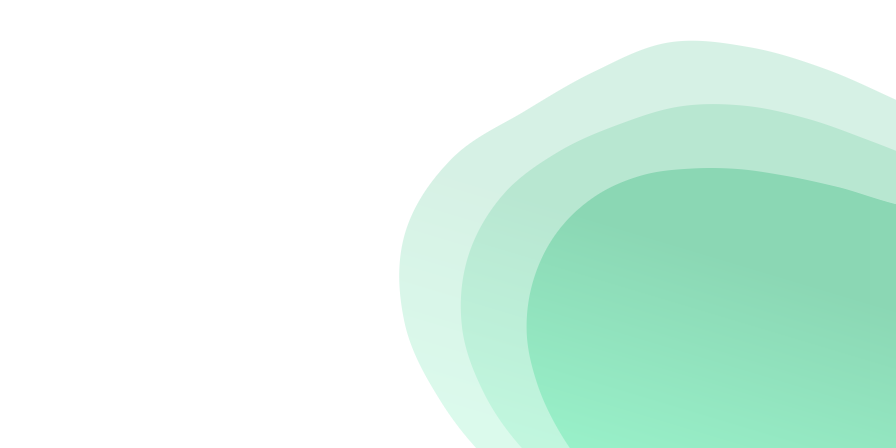
Give the GLSL for this background, as a Shadertoy shader.

```glsl
// Three nested translucent green blobs rise from the lower right over white.
// Each outline is a radius that varies smoothly with angle about one centre;
// the layers share a tilted gradient and are blended from outside to inside.

const vec3 PAPER = vec3(1.0);
const vec3 DEEP_GREEN = vec3(0.545, 0.843, 0.706);
const vec3 MINT = vec3(0.600, 0.945, 0.790);

// Lengths are in canvas heights, angles in degrees.
const vec2 CENTRE = vec2(1.615, 0.219);
const float FIRST_ANGLE = 25.0;
const float ANGLE_STEP = 15.0;
const float GRADIENT_TILT = 0.3;
const float GRADIENT_HIGH = 0.914;
const float GRADIENT_LOW = 0.367;
const vec3 LAYER_OPACITY = vec3(0.35, 0.40, 1.0);

// Radii of the outer, middle and inner blob at even angle steps.
const int KNOTS = 15;
const vec3 RADII[KNOTS] = vec3[KNOTS](
    vec3(0.833, 0.716, 0.633), vec3(0.734, 0.626, 0.505),
    vec3(0.679, 0.570, 0.444), vec3(0.667, 0.549, 0.413),
    vec3(0.678, 0.547, 0.405), vec3(0.697, 0.552, 0.411),
    vec3(0.685, 0.555, 0.430), vec3(0.694, 0.576, 0.447),
    vec3(0.742, 0.602, 0.455), vec3(0.757, 0.607, 0.452),
    vec3(0.715, 0.586, 0.441), vec3(0.643, 0.544, 0.423),
    vec3(0.581, 0.503, 0.410), vec3(0.529, 0.469, 0.406),
    vec3(0.490, 0.448, 0.409));

// Catmull-Rom interpolation of all three radii at once.
vec3 blobRadii(float angle) {
    float t = clamp((angle - FIRST_ANGLE) / ANGLE_STEP, 1.0, float(KNOTS - 2));
    int i = min(int(t), KNOTS - 3);
    float f = t - float(i);
    vec3 a = RADII[i - 1], b = RADII[i], c = RADII[i + 1], d = RADII[i + 2];
    return b + 0.5 * f * (c - a + f * (2.0 * a - 5.0 * b + 4.0 * c - d
             + f * (3.0 * (b - c) + d - a)));
}

void mainImage(out vec4 fragColor, in vec2 fragCoord) {
    vec2 p = fragCoord / iResolution.y;
    float pixel = 1.0 / iResolution.y;

    // Angle from the right, with its seam straight below the centre.
    vec2 offset = p - CENTRE;
    float angle = degrees(atan(-offset.x, offset.y)) + 90.0;
    vec3 inside = blobRadii(angle) - length(offset);
    vec3 coverage = clamp(inside / pixel + 0.5, 0.0, 1.0) * LAYER_OPACITY;

    // Shared gradient, lighter toward the lower left.
    float height = p.y + GRADIENT_TILT * p.x;
    float glow = clamp((GRADIENT_HIGH - height) / (GRADIENT_HIGH - GRADIENT_LOW), 0.0, 1.0);
    vec3 green = mix(DEEP_GREEN, MINT, glow);

    // Stack the layers.
    vec3 color = PAPER;
    for (int layer = 0; layer < 3; layer++) {
        color = mix(color, green, coverage[layer]);
    }
    fragColor = vec4(color, 1.0);
}
```
